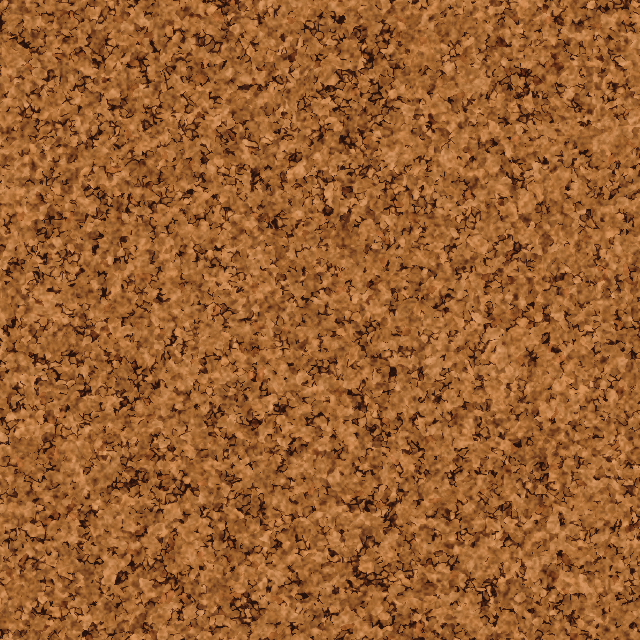
Give the GLSL for this texture, as a three.js fragment shader.

```glsl
// Pressed cork board: packed irregular granules with dark broken crevices.
varying vec2 vUv;

struct Grain {
  float edge;   // distance-like value, 0 on the border
  float tone;   // random per granule, blended across the border
  float id;
  vec2 local;   // position in the granule's own rotated frame
};

float hash(vec2 p) {
  vec3 q = fract(p.xyx * 0.1031);
  q += dot(q, q.yzx + 33.33);
  return fract((q.x + q.y) * q.z);
}

vec2 hash2(vec2 p) {
  return vec2(hash(p + 17.3), hash(p + 71.9));
}

float noise(vec2 p) {
  vec2 i = floor(p), f = fract(p);
  f = f * f * (3.0 - 2.0 * f);
  return mix(mix(hash(i), hash(i + vec2(1, 0)), f.x),
             mix(hash(i + vec2(0, 1)), hash(i + 1.0), f.x), f.y);
}

// Ragged displacement that breaks up straight cell borders
vec2 ragged(vec2 p) {
  vec2 coarse = vec2(noise(p * 1.4), noise(p * 1.4 + 40.0)) - 0.5;
  vec2 fine = vec2(noise(p * 4.0 + 9.0), noise(p * 4.0 + 63.0)) - 0.5;
  return 0.45 * coarse + 0.25 * fine;
}

// Cellular pattern whose cells are stretched along random directions
Grain granules(vec2 p) {
  p += ragged(p);
  vec2 cell = floor(p);
  float nearest = 9.0, second = 9.0, secondTone = 0.5;
  Grain g = Grain(0.0, 0.5, 0.0, vec2(0.0));
  for (int y = -1; y <= 1; y++) {
    for (int x = -1; x <= 1; x++) {
      vec2 c = cell + vec2(x, y);
      vec2 d = p - c - 0.05 - 0.9 * hash2(c);
      float angle = 6.2832 * hash(c + 5.7);
      float ca = cos(angle), sa = sin(angle);
      vec2 local = vec2(ca * d.x + sa * d.y, ca * d.y - sa * d.x);
      float dist = length(local * vec2(0.72, 1.35));
      float tone = hash(c + 133.1);
      if (dist < nearest) {
        second = nearest;
        secondTone = g.tone;
        nearest = dist;
        g.tone = tone;
        g.id = hash(c + 211.4);
        g.local = local;
      } else if (dist < second) {
        second = dist;
        secondTone = tone;
      }
    }
  }
  g.edge = second - nearest;
  g.tone = mix(0.5 * (g.tone + secondTone), g.tone, smoothstep(0.0, 0.12, g.edge));
  return g;
}

// Cork colours from crevice black-brown to pale tan
vec3 corkColor(float z) {
  vec3 c = mix(vec3(0.15, 0.07, 0.04), vec3(0.28, 0.13, 0.07), smoothstep(-3.2, -2.1, z));
  c = mix(c, vec3(0.44, 0.23, 0.11), clamp((z + 2.1) / 0.7, 0.0, 1.0));
  c = mix(c, vec3(0.55, 0.33, 0.15), clamp((z + 1.4) / 0.65, 0.0, 1.0));
  c = mix(c, vec3(0.64, 0.40, 0.18), clamp((z + 0.75) / 0.67, 0.0, 1.0));
  c = mix(c, vec3(0.72, 0.47, 0.25), clamp((z + 0.08) / 0.72, 0.0, 1.0));
  c = mix(c, vec3(0.82, 0.56, 0.35), clamp((z - 0.64) / 0.86, 0.0, 1.0));
  return mix(c, vec3(0.88, 0.64, 0.43), clamp((z - 1.5) / 1.2, 0.0, 1.0));
}

void main() {
  vec2 p = vUv;
  Grain small = granules(p * 84.0);
  Grain large = granules(p * 42.0 + 50.0);

  // A few large chips lie over the small granules
  float chip = smoothstep(0.83, 0.85, large.id) * smoothstep(0.08, 0.18, large.edge);
  float tone = mix(1.9 * (small.tone - 0.5), 1.3 * (large.tone - 0.35), chip);

  // Rare red-brown bark granules
  float bark = smoothstep(0.965, 0.975, small.id) * (1.0 - chip);
  tone -= 0.6 * bark;

  // Streaks along each granule, then mottling and pores
  vec2 grainPos = mix(small.local, large.local * 2.0, step(0.5, chip));
  tone += 0.9 * (noise(grainPos * vec2(1.5, 3.5) + small.id * 90.0) - 0.5);
  tone += 1.3 * (noise(p * 140.0 + 7.0) - 0.5);
  tone += 1.5 * (noise(p * 250.0 + 31.0) - 0.5);

  // Granules catch light on their upper left rim
  vec2 rim = vec2(noise(p * 105.0 + vec2(-0.3, 0.3)), noise(p * 105.0 + vec2(0.3, -0.3)));
  tone += 0.8 * (rim.y - rim.x);

  // Short crevices and pits, evenly scattered between granules
  float gap = smoothstep(0.45, 0.85, noise(p * 88.0 + 11.0));
  float crevice = 1.0 - smoothstep(0.08 * gap, 0.03 + 0.34 * gap, small.edge);
  crevice *= (1.0 - chip) * smoothstep(0.0, 0.35, gap) * (0.5 + 0.8 * noise(p * 150.0 + 23.0));
  tone += 0.05 - 2.6 * crevice;

  vec3 color = corkColor(tone);
  float hue = small.id - 0.5;
  color *= vec3(1.0, 1.0 + 0.04 * hue, 1.0 + 0.14 * hue);
  color *= mix(vec3(1.0), vec3(1.0, 0.9, 0.8), bark);
  gl_FragColor = vec4(color, 1.0);
}
```
